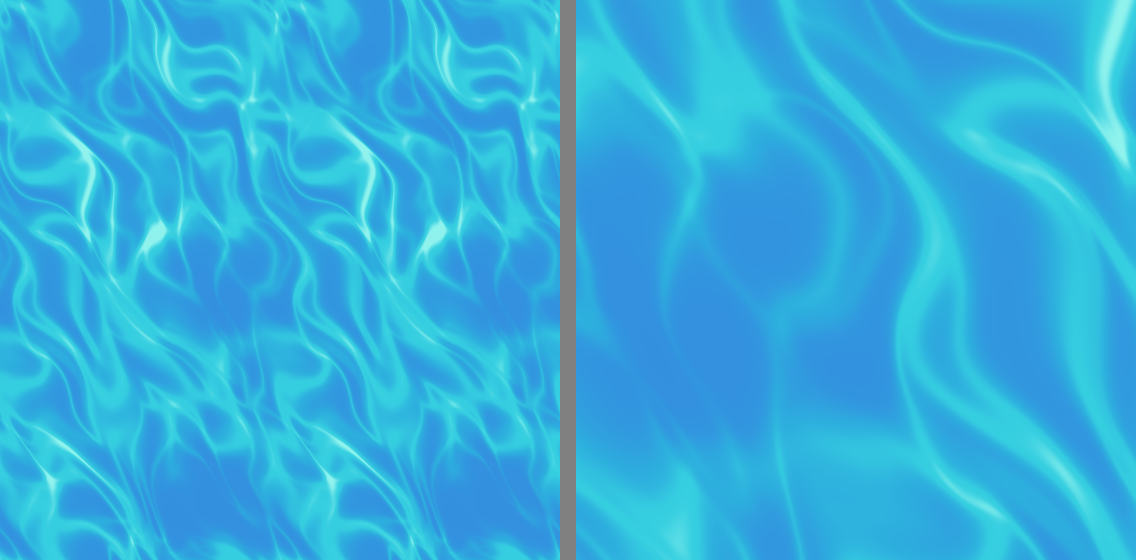
Left: the whole. Right: its middle third, enlarged.
A WebGL 2 fragment shader for this texture:

```glsl
#version 300 es
precision highp float;
// Sunlit water caustics on a seamless tile, two repeats across and one down.
// Slanted periodic gradient noise is warped, and its level lines become glowing
// filaments that thin out over calm pools and flare up at scattered glints.

#define REPEATS vec2(2.0, 1.0)
#define SLANT 1.0        // whole number, keeps the tile seamless
#define WARP_BROAD 0.15
#define WARP_FINE 0.05
#define LINE_WIDTH 0.085
#define HAZE 0.13
#define GLINT_GAIN 0.75

uniform vec2 u_resolution;
out vec4 fragColor;

const float PI = 3.14159265;
const vec3 DEEP = vec3(0.20, 0.565, 0.875);
const vec3 MIDDLE = vec3(0.175, 0.68, 0.87);
const vec3 TEAL = vec3(0.21, 0.81, 0.88);
const vec3 GLINT = vec3(0.56, 0.95, 0.93);

uint scramble(uint n) {
  n = (n ^ (n >> 16u)) * 0x7feb352du;
  n = (n ^ (n >> 15u)) * 0x846ca68bu;
  return n ^ (n >> 16u);
}

// Unit gradient of a lattice corner, wrapped to the tile
vec2 gradient(vec2 corner, vec2 cells, uint seed) {
  uvec2 c = uvec2(mod(corner + 0.5, cells));
  uint h = scramble(c.x + scramble(c.y + scramble(seed)));
  float angle = 2.0 * PI * float(h & 0xffffu) / 65536.0;
  return vec2(cos(angle), sin(angle));
}

// Gradient noise with period 1 in both directions
float tileNoise(vec2 p, vec2 cells, uint seed) {
  p.x += SLANT * p.y;
  vec2 q = p * cells, i = floor(q), f = q - i;
  vec2 s = f * f * f * (f * (f * 6.0 - 15.0) + 10.0);
  vec2 e = vec2(1.0, 0.0);
  float a = dot(gradient(i, cells, seed), f);
  float b = dot(gradient(i + e.xy, cells, seed), f - e.xy);
  float c = dot(gradient(i + e.yx, cells, seed), f - e.yx);
  float d = dot(gradient(i + e.xx, cells, seed), f - e.xx);
  return mix(mix(a, b, s.x), mix(c, d, s.x), s.y);
}

vec2 warp(vec2 p, vec2 cells, uint seed) {
  return vec2(tileNoise(p, cells, seed), 0.6 * tileNoise(p, cells, seed + 1u));
}

// Soft line with a wide glow where the noise crosses zero
float filament(float n, float width) {
  float d = n / width;
  return 1.0 / (1.0 + d * d);
}

// Calm patch that wraps around the tile edges
float pool(vec2 p, vec2 center, vec2 radius) {
  vec2 d = sin(PI * (p - center)) / (PI * radius);
  return exp(-dot(d, d));
}

void main() {
  vec2 p = gl_FragCoord.xy / u_resolution * REPEATS;

  // Bend the domain, first in broad swells, then in small ripples
  vec2 q = p + WARP_BROAD * warp(p, vec2(4.0, 5.0), 11u);
  q += WARP_FINE * warp(q, vec2(9.0, 10.0), 23u);

  // Large strands, smaller loops and faint inner folds
  float strands = filament(tileNoise(q, vec2(5.0, 5.0), 37u), LINE_WIDTH);
  float loops = filament(tileNoise(q, vec2(8.0, 7.0), 41u) - 0.10, LINE_WIDTH);
  float folds = filament(tileNoise(q, vec2(6.0, 8.0), 59u) + 0.16, LINE_WIDTH);

  // Calm pools low on the right, busier water elsewhere
  float calm = pool(p, vec2(0.72, 0.10), vec2(0.22, 0.11));
  calm = max(calm, 0.8 * pool(p, vec2(0.80, 0.43), vec2(0.19, 0.09)));
  float density = 0.9 + 0.7 * tileNoise(p, vec2(3.0, 3.0), 67u);
  density *= 1.0 - 0.85 * calm;

  float light = 0.75 * strands * mix(density, 1.0, 0.25 * (1.0 - calm));
  light += (0.55 * loops + 0.28 * folds) * density;
  light += HAZE * (1.0 - 0.7 * calm) * (1.0 + tileNoise(q, vec2(4.0, 4.0), 71u));

  // Elongated flares brighten the strands they fall on
  float flare = smoothstep(0.15, 0.5, tileNoise(q, vec2(5.0, 6.0), 83u));
  light *= 1.0 + GLINT_GAIN * flare;

  // Colour ramp from deep blue through teal to pale glints
  float body = smoothstep(0.0, 1.05, light);
  vec3 color = mix(DEEP, MIDDLE, smoothstep(0.0, 0.5, body));
  color = mix(color, TEAL, smoothstep(0.4, 1.0, body));
  color = mix(color, GLINT, smoothstep(0.95, 1.75, light));
  fragColor = vec4(color, 1.0);
}
```
